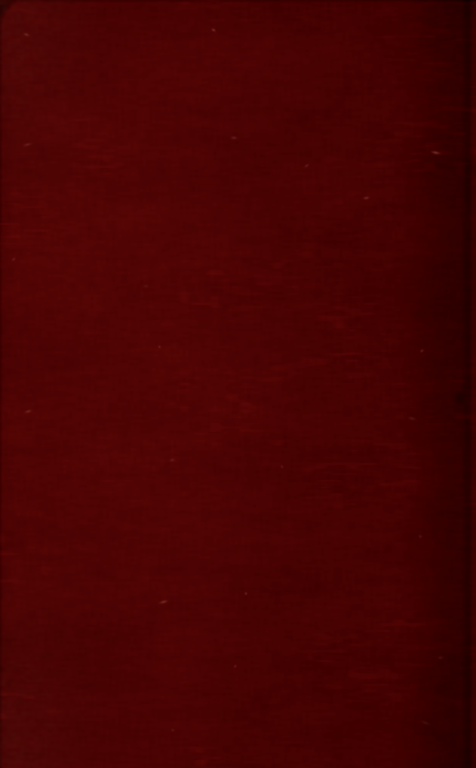
Write a WebGL 2 fragment shader that draws this texture.

```glsl
#version 300 es
precision highp float;

uniform vec2 u_resolution;
out vec4 outColor;

const float BASE_TONE = 0.302;
const float MOTTLE_AMOUNT = 0.045;
const float STREAK_AMOUNT = 0.030;
const float WEAVE_AMOUNT = 0.030;
const float SCUFF_AMOUNT = 0.040;
const float RIGHT_FADE = 0.036;
const float HINGE_FADE = 0.075;
const float SEAM_X = 0.982;
const float SEAM_DEPTH = 0.045;
const float SPECK_CELL = 0.085;
const float SPECK_CHANCE = 0.22;
const vec3 SPECK_COLOR = vec3(0.50, 0.20, 0.16);
const vec3 SHEEN_COLOR = vec3(0.006, 0.022, 0.016);

float hash(vec2 p) {
    vec3 q = fract(vec3(p.xyx) * 0.1031);
    q += dot(q, q.yzx + 33.33);
    return fract((q.x + q.y) * q.z);
}

float noise(vec2 p) {
    vec2 i = floor(p), f = fract(p);
    f = f * f * (3.0 - 2.0 * f);
    return mix(mix(hash(i), hash(i + vec2(1, 0)), f.x),
               mix(hash(i + vec2(0, 1)), hash(i + vec2(1, 1)), f.x), f.y);
}

float fbm(vec2 p) {
    float sum = 0.0, amp = 0.5;
    for (int i = 0; i < 5; i++) {
        sum += amp * noise(p);
        p = p * 2.03 + 17.7;
        amp *= 0.5;
    }
    return sum;
}

float blob(vec2 p, vec2 center, vec2 radius) {
    vec2 d = (p - center) / radius;
    return exp(-dot(d, d));
}

// Sparse pale nicks, slightly wider than tall
float specks(vec2 p) {
    vec2 cell = floor(p / SPECK_CELL);
    if (hash(cell + 71.0) > SPECK_CHANCE) return 0.0;
    vec2 offset = 0.2 + 0.6 * vec2(hash(cell + 13.0), hash(cell + 29.0));
    vec2 d = p - (cell + offset) * SPECK_CELL;
    d.y -= d.x * (hash(cell + 5.0) - 0.5);
    vec2 radius = vec2(mix(0.0016, 0.0045, hash(cell + 43.0)), 0.0018);
    return blob(d, vec2(0.0), radius) * mix(0.2, 0.75, hash(cell + 57.0));
}

// Crossed threads, stronger along the horizontal
float weave(vec2 p) {
    float weft = noise(p * vec2(75.0, 270.0)) - 0.5;
    float warp = noise(p * vec2(250.0, 85.0) + 31.0) - 0.5;
    return 0.7 * weft + 0.5 * warp;
}

// Short worn threads gathered in a few patches
float scuffs(vec2 p) {
    float patches = smoothstep(0.50, 0.72, fbm(p * vec2(7.0, 11.0) + 61.0));
    return patches * smoothstep(0.55, 0.95, noise(p * vec2(50.0, 230.0) + 9.0));
}

void main() {
    vec2 uv = gl_FragCoord.xy / u_resolution;
    vec2 p = gl_FragCoord.xy / u_resolution.y;

    // Broad lighting
    float tone = BASE_TONE;
    tone -= RIGHT_FADE * smoothstep(0.35, 0.90, uv.x);
    tone -= HINGE_FADE * smoothstep(0.82, 0.97, uv.x);
    tone -= 0.018 * smoothstep(0.30, 0.0, uv.y);
    tone -= 0.014 * smoothstep(0.88, 1.0, uv.y);
    tone -= 0.016 * smoothstep(0.035, 0.0, uv.x);
    tone += 0.018 * blob(uv, vec2(0.20, 0.65), vec2(0.24, 0.12));
    tone += 0.014 * blob(uv, vec2(0.36, 0.42), vec2(0.18, 0.10));

    // Worn cloth
    tone += MOTTLE_AMOUNT * (fbm(p * vec2(9.0, 13.0) + 3.0) - 0.48);
    tone += STREAK_AMOUNT * (fbm(p * vec2(12.0, 70.0) + 40.0) - 0.48);
    tone += WEAVE_AMOUNT * weave(p) + SCUFF_AMOUNT * scuffs(p);

    // Hinge seam, outer strip and a dark nick
    tone -= SEAM_DEPTH * smoothstep(0.016, 0.0, abs(uv.x - SEAM_X));
    tone += 0.035 * smoothstep(SEAM_X + 0.004, SEAM_X + 0.012, uv.x);
    tone -= 0.070 * blob(uv, vec2(0.965, 0.48), vec2(0.010, 0.009));

    // Rounded, shaded upper left corner
    vec2 corner = max(vec2(0.035) - vec2(p.x, 1.0 - p.y), 0.0);
    tone -= 0.12 * smoothstep(0.030, 0.040, length(corner));

    // Deep red with faint warmth in the lighter parts
    float warmth = max(tone - 0.25, 0.0);
    vec3 color = vec3(tone, warmth * 0.24, warmth * 0.22);

    // Dusty sheen by the left edge, then nicks
    float sheen = smoothstep(0.25, 0.0, uv.x) * smoothstep(0.2, 0.5, abs(uv.y - 0.5));
    color += SHEEN_COLOR * sheen * (0.3 + noise(p * vec2(170.0, 210.0)));
    color = mix(color, SPECK_COLOR, specks(p));

    outColor = vec4(clamp(color, 0.0, 1.0), 1.0);
}
```
